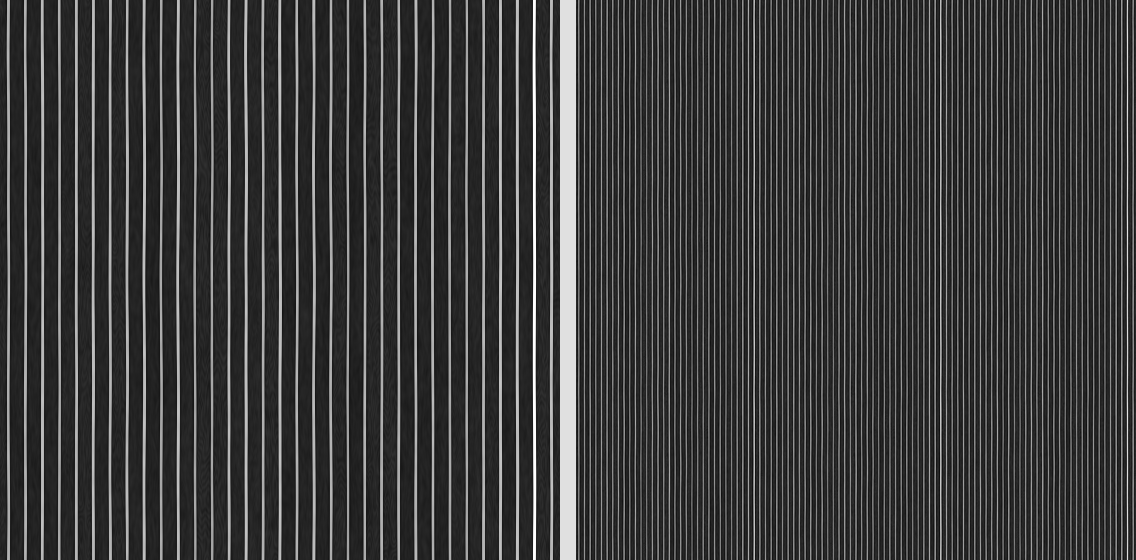
Left: one tile. Right: repeated 3 by 3.
Write a Shadertoy shader that draws this texture.

```glsl
// Dark timber decking: 33 narrow upright planks parted by pale caulk lines.
// Lines come from a repeated distance with slight wobble and per-line tone;
// the grain is stretched, wrapping gradient noise, so the square tiles.

#define LINES 33.0        // caulk lines across
#define LINE_HALF 0.080   // half width of a line, in plank pitches
#define LINE_SOFT 0.034   // softness of its edge, in plank pitches
#define WOBBLE 0.05       // sideways drift of the lines, in plank pitches
#define BRIGHT_LINE 31.0  // index of the one white line
#define GRAIN 0.050       // strength of the fine grain
#define RINGS 0.016       // strength of the arched figure
#define WOOD vec3(0.141)
#define CAULK vec3(0.71)

float hash(vec2 p) {
    vec3 q = fract(vec3(p.xyx) * 0.1031);
    q += dot(q, q.yzx + 33.33);
    return fract((q.x + q.y) * q.z);
}

float cornerSlope(vec2 cell, vec2 offset, vec2 period) {
    float angle = 6.28318 * hash(mod(cell, period) + 7.0);
    return dot(vec2(cos(angle), sin(angle)), offset);
}

// Gradient noise, about -0.7 to 0.7, repeating after a whole period
float noise(vec2 p, vec2 period) {
    vec2 i = floor(p), f = p - i;
    vec2 u = f * f * f * (f * (f * 6.0 - 15.0) + 10.0);
    vec2 e = vec2(1.0, 0.0);
    float low = mix(cornerSlope(i, f, period),
                    cornerSlope(i + e.xy, f - e.xy, period), u.x);
    float high = mix(cornerSlope(i + e.yx, f - e.yx, period),
                     cornerSlope(i + e.xx, f - e.xx, period), u.x);
    return mix(low, high, u.y);
}

float tiledNoise(vec2 uv, vec2 cells) {
    return noise(uv * cells, cells);
}

vec3 plankColor(vec2 uv, float plank) {
    float tone = hash(vec2(plank, 3.0));
    vec2 p = uv + vec2(0.0, hash(vec2(plank, 11.0)));

    // Fine fibres lean a little where the warp bends them
    vec2 bent = p + vec2(0.010 * tiledNoise(p, vec2(LINES, 9.0)), 0.0);
    float fibres = 0.6 * tiledNoise(bent, vec2(LINES * 6.0, 36.0))
                 + 0.4 * tiledNoise(bent, vec2(LINES * 9.0, 70.0))
                 + 0.4 * tiledNoise(bent, vec2(LINES * 3.0, 10.0));

    // Arched rings show on some planks only
    float field = tiledNoise(p, vec2(LINES * 2.0, 11.0));
    float rings = sin(40.0 * field) * smoothstep(0.45, 0.9, tone);

    float patches = 0.014 * tiledNoise(p, vec2(LINES, 5.0));
    float shade = GRAIN * fibres + RINGS * rings + patches;
    return WOOD + shade + 0.022 * (tone - 0.5);
}

void mainImage(out vec4 fragColor, in vec2 fragCoord) {
    vec2 uv = fragCoord / iResolution.xy;
    float pixel = LINES / iResolution.x;

    // Lines sit at the middle of each pitch, planks between them
    float drift = WOBBLE * tiledNoise(uv, vec2(7.0, 5.0));
    float x = uv.x * LINES + drift;
    float line = mod(floor(x), LINES);
    float plank = mod(floor(x + 0.5), LINES);
    float dist = abs(fract(x) - 0.5);

    vec3 color = plankColor(uv, plank);

    // Shadowed plank edges
    color *= mix(0.66, 1.0, smoothstep(LINE_HALF, 0.23, dist));

    // Caulk varies in width and tone, with faint wear along its length
    float vary = hash(vec2(line, 21.0));
    float isBright = 1.0 - step(0.5, abs(line - BRIGHT_LINE));
    float halfWidth = LINE_HALF + 0.016 * (vary - 0.5)
                    + 0.010 * tiledNoise(uv, vec2(LINES, 8.0));
    float soft = max(LINE_SOFT, 0.5 * pixel);
    float mask = 1.0 - smoothstep(halfWidth - soft, halfWidth + soft, dist);
    float wear = 0.06 * tiledNoise(uv, vec2(LINES, 40.0));
    vec3 caulk = CAULK * (0.91 + 0.15 * vary + wear);
    caulk = mix(caulk, vec3(1.0), isBright);

    fragColor = vec4(mix(color, caulk, mask), 1.0);
}
```
